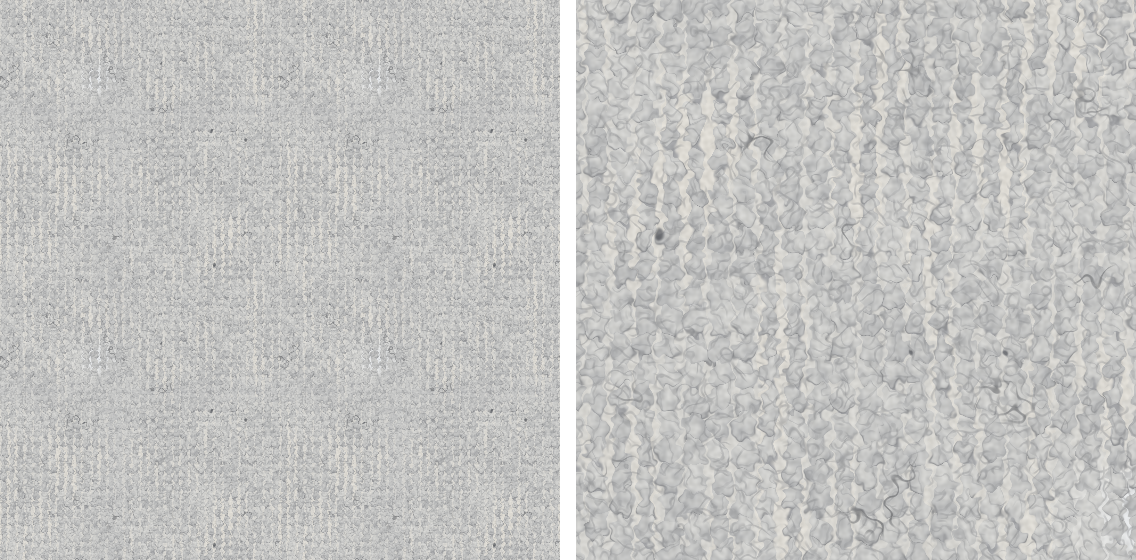
Left, the full canvas; right, a detail of the centre.
Reproduce this texture procedurally as a Shadertoy shader.

```glsl
// Pale grey wool weave: columns of plump, twisted loops over light vertical warp yarn.
// Jittered teardrops on a wrapped grid form the loops; periodic gradient noise adds
// exposed streaks, curly fibres, cracks and specks. The swatch repeats twice each way.

const float TAU = 6.2831853;
const vec2 REPEATS = vec2(2.0);
const vec2 GRID = vec2(34.0, 32.0);     // loops per swatch
const vec3 WARP_YARN = vec3(0.86, 0.85, 0.825);
const vec3 LOOP_LIGHT = vec3(0.82, 0.82, 0.81);
const vec3 LOOP_DARK = vec3(0.69, 0.695, 0.70);
const vec3 CREVICE = vec3(0.54, 0.545, 0.555);
const vec3 BARE_WHITE = vec3(0.91, 0.92, 0.93);
const vec3 SPECK = vec3(0.34, 0.35, 0.37);
const vec3 MEAN_GREY = vec3(0.765, 0.768, 0.77);

vec2 hash2(vec2 cell) {
    vec3 p = fract(cell.xyx * vec3(0.1031, 0.1030, 0.0973));
    p += dot(p, p.yzx + 33.33);
    return fract((p.xx + p.yz) * p.zy);
}

float cornerSlope(vec2 cell, vec2 offset, vec2 period, float seed) {
    float angle = TAU * hash2(mod(cell, period) + seed).x;
    return dot(vec2(cos(angle), sin(angle)), offset);
}

// Gradient noise over the unit swatch; freq must be whole so that it wraps.
float noise(vec2 p, vec2 freq, float seed) {
    p *= freq;
    vec2 i = floor(p), f = p - i;
    vec2 u = f * f * f * (f * (f * 6.0 - 15.0) + 10.0);
    vec2 e = vec2(1.0, 0.0);
    float low = mix(cornerSlope(i, f, freq, seed), cornerSlope(i + e, f - e, freq, seed), u.x);
    float high = mix(cornerSlope(i + e.yx, f - e.yx, freq, seed),
                     cornerSlope(i + 1.0, f - 1.0, freq, seed), u.x);
    return mix(low, high, u.y);
}

vec2 wrapOffset(vec2 d) { return d - round(d); }

// Thin curly line along the zero crossings of noise, broken up by a coarser mask.
float curlyLine(vec2 p, float freq, float width, float seed) {
    float curl = abs(noise(p, vec2(freq), seed));
    float mask = smoothstep(-0.05, 0.2, noise(p, vec2(floor(freq * 0.7)), seed + 6.0));
    return (1.0 - smoothstep(0.2 * width, width, curl)) * mask;
}

// How far the warp shows through, in streaks that run along the columns.
float exposure(vec2 p) {
    float streak = noise(p, vec2(17.0, 4.0), 11.0) + 0.3 * noise(p, vec2(3.0), 23.0);
    return smoothstep(-0.1, 0.45, streak);
}

// Nearest loop: x = height, y = lead over the next loop, zw = position inside it.
vec4 topLoop(vec2 q, out vec2 id) {
    vec4 top = vec4(-9.0);
    float second = -9.0;
    id = vec2(0.0);
    for (int y = -1; y <= 1; y++)
    for (int x = -1; x <= 1; x++) {
        vec2 cell = floor(q) + vec2(x, y);
        vec2 rnd = hash2(mod(cell, GRID) + 71.0);
        vec2 center = cell + 0.5 + (rnd - 0.5) * vec2(0.14, 0.3);
        float a = (rnd.y - 0.5) * 1.2;
        vec2 d = mat2(cos(a), sin(a), -sin(a), cos(a)) * (q - center);
        d /= vec2(0.46 - 0.16 * exposure((cell + 0.5) / GRID), 0.54 + 0.1 * rnd.x);
        d.x *= 1.0 + 0.3 * d.y;
        float height = 1.0 - dot(d, d);
        if (height > top.x) {
            second = top.x;
            top = vec4(height, 0.0, d);
            id = mod(cell, GRID);
        } else second = max(second, height);
    }
    top.y = top.x - second;
    return top;
}

void mainImage(out vec4 fragColor, in vec2 fragCoord) {
    vec2 p = fract(fragCoord / iResolution.xy * REPEATS);
    float soft = max(0.1, GRID.y * REPEATS.y / iResolution.y);

    // Slightly uneven hand of the weave, with fuzzy loop edges
    vec2 wobble = vec2(noise(p, vec2(7.0), 3.0), noise(p, vec2(9.0), 7.0)) * vec2(0.18, 0.3);
    vec2 fuzz = vec2(noise(p, vec2(90.0), 5.0), noise(p, vec2(90.0), 9.0)) * vec2(0.3, 0.36);
    vec2 q = p * GRID + wobble + fuzz;
    vec2 id;
    vec4 loop = topLoop(q, id);
    vec2 rnd = hash2(id + 131.0);
    float grain = noise(p, vec2(150.0), 17.0);
    float tuft = noise(p, vec2(64.0), 29.0);
    float patchy = noise(p, vec2(6.0), 31.0);

    // Warp yarn between columns, whiter where worn bare
    vec2 worn = wrapOffset(p - vec2(0.35, 0.72)) / vec2(0.07, 0.06);
    vec3 ground = mix(LOOP_LIGHT, WARP_YARN, 0.4 + 0.8 * exposure((id + 0.5) / GRID));
    ground = mix(ground, BARE_WHITE, exp(-dot(worn, worn)));
    float gap = abs(fract(q.x) - 0.5);
    ground = mix(CREVICE + 0.1, ground, smoothstep(0.12, 0.32, gap));

    // Loops of twisted plies with fine grooves, lit from above
    float lean = rnd.y < 0.5 ? -3.0 : 3.0;
    float twist = 5.0 * loop.w + lean * loop.z + 2.5 * tuft + TAU * rnd.x;
    float groove = smoothstep(0.75, 1.0, sin(twist)) * smoothstep(0.0, 0.3, loop.x);
    float tone = 0.5 + 0.25 * loop.x + 0.14 * loop.w + 0.14 * sin(twist + 2.5)
               + 0.4 * (rnd.y - 0.5) + 0.55 * tuft + 0.2 * patchy;
    vec3 wool = mix(LOOP_DARK, LOOP_LIGHT, clamp(tone, 0.0, 1.0));
    wool = mix(wool, CREVICE, 0.22 * groove);
    vec3 color = mix(ground, wool, smoothstep(-soft, soft, loop.x));

    // Broken, thin shadows at overlaps and under the lower rims
    float broken = smoothstep(-0.15, 0.35, noise(p, vec2(53.0), 37.0) + 0.3 * (rnd.x - 0.5));
    float seam = (1.0 - smoothstep(0.0, 0.24, loop.y)) * smoothstep(-0.1, 0.15, loop.x);
    float rim = exp(-loop.x * loop.x / 0.03) * smoothstep(0.4, -0.6, loop.w);
    float shadow = (0.55 * seam + 0.75 * rim) * broken;
    color = mix(color, CREVICE, clamp(shadow, 0.0, 0.8));

    // Flatter, felted bands
    vec2 band = wrapOffset(p - vec2(0.41, 0.6)) / vec2(0.05, 0.04);
    color = mix(color, MEAN_GREY, 0.3 * max(exp(-band.x * band.x), exp(-band.y * band.y)));

    // Curly hairs, a few short cracks, then scattered dark specks
    float hair = max(curlyLine(p, 44.0, 0.09, 53.0), curlyLine(p, 61.0, 0.11, 83.0));
    color = mix(color, CREVICE, 0.36 * hair);
    float line = abs(noise(p, vec2(14.0), 41.0) + 0.5 * noise(p, vec2(46.0), 43.0));
    float crack = (1.0 - smoothstep(0.01, 0.05, line)) * smoothstep(0.25, 0.45, noise(p, vec2(9.0), 47.0));
    color = mix(color, CREVICE - 0.1, 0.65 * crack);
    for (int k = 0; k < 7; k++) {
        vec2 seed = hash2(vec2(float(k) * 5.0 + 3.0, 19.0));
        vec2 d = wrapOffset(p - seed) * vec2(1.0, 0.75) + fuzz * 0.01;
        float size = 0.004 + 0.004 * seed.x;
        color = mix(color, SPECK, 0.75 * (1.0 - smoothstep(0.3 * size, size, length(d))));
    }

    color += 0.065 * grain + 0.01 * patchy;
    fragColor = vec4(color, 1.0);
}
```
